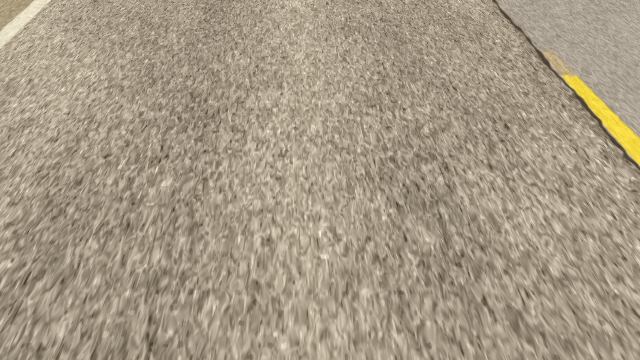
Write a Shadertoy shader that draws this texture.

```glsl
// Sunlit worn asphalt seen in perspective, with a pale lane line, a jagged seam
// and a yellow edge stripe. Grain is layered noise in road coordinates, which
// radiate from a vanishing point above the canvas; tone follows the wheel tracks.

#define VANISH vec2(0.815, 1.64)
#define GRAIN_FREQ vec2(155.0, 98.0)
#define GRAIN_CONTRAST 0.40
#define ASPHALT vec3(0.650, 0.600, 0.525)
#define SHOULDER vec3(0.675, 0.635, 0.575)
#define LANE_WHITE vec3(0.93, 0.90, 0.80)
#define STRIPE_YELLOW vec3(0.97, 0.86, 0.25)
#define STRIPE_WORN vec3(0.76, 0.67, 0.49)
#define SEAM_DARK vec3(0.25, 0.21, 0.16)

float hash(vec2 p) {
    vec3 q = fract(vec3(p.xyx) * 0.1031);
    q += dot(q, q.yzx + 33.33);
    return fract((q.x + q.y) * q.z);
}

float noise(vec2 p) {
    vec2 i = floor(p), f = fract(p);
    f = f * f * (3.0 - 2.0 * f);
    float low = mix(hash(i), hash(i + vec2(1, 0)), f.x);
    float high = mix(hash(i + vec2(0, 1)), hash(i + vec2(1, 1)), f.x);
    return mix(low, high, f.y);
}

float fbm(vec2 p) {
    float sum = 0.0, amp = 0.5;
    for (int i = 0; i < 4; i++) {
        sum += amp * noise(p);
        p = mat2(1.6, 1.2, -1.2, 1.6) * p + 7.3;
        amp *= 0.5;
    }
    return sum;
}

// Soft round patch of light or shade
float blob(vec2 p, vec2 center, vec2 size) {
    vec2 d = (p - center) / size;
    return exp(-dot(d, d));
}

// Stone chips, centred on zero, stretched along the direction of travel
float grain(vec2 road) {
    vec2 g = road * GRAIN_FREQ + 200.0;
    g += 1.3 * (vec2(noise(g * 0.6), noise(g * 0.6 + 51.0)) - 0.5);
    float chips = noise(g) - 0.5;
    float fine = noise(g * vec2(1.9, 1.5) + 31.0) - 0.5;
    float clumps = noise(g * 0.42 + 83.0) - 0.5;
    return 0.65 * chips + 0.45 * fine + 0.22 * clumps;
}

// Broad brightness of the carriageway
float roadTone(vec2 p, vec2 road) {
    float tone = 0.045 * exp(-pow((road.x - 0.03) / 0.10, 2.0));
    tone -= 0.035 * exp(-pow((road.x + 0.27) / 0.13, 2.0));
    tone -= 0.030 * exp(-pow((road.x - 0.34) / 0.16, 2.0));
    tone += 0.080 * blob(p, vec2(0.10, 0.84), vec2(0.20, 0.22));
    tone += 0.030 * blob(p, vec2(0.90, 0.95), vec2(0.30, 0.40));
    tone -= 0.035 * blob(p, vec2(0.05, 0.05), vec2(0.50, 0.35));
    tone += 0.10 * (fbm(road * vec2(9.0, 5.0) + 4.0) - 0.47);
    return tone;
}

void mainImage(out vec4 fragColor, in vec2 fragCoord) {
    vec2 p = fragCoord / iResolution.y;
    float aa = 1.2 / iResolution.y;
    float depth = 1.0 / (VANISH.y - p.y);
    vec2 road = vec2((p.x - VANISH.x) * depth, depth);
    float down = 1.0 - p.y;
    float chips = grain(road);
    float rough = noise(p * 75.0) - 0.5;

    // Carriageway
    float contrast = GRAIN_CONTRAST * mix(0.78, 1.0, smoothstep(0.0, 0.5, down));
    float tone = roadTone(p, road);
    vec3 color = ASPHALT + tone * vec3(1.0, 0.98, 0.88);
    color += chips * contrast * vec3(1.0, 0.99, 0.95);

    // Sparse glints and pits
    float speck = noise(road * GRAIN_FREQ * vec2(1.0, 0.8) + 417.0);
    color += 0.13 * smoothstep(0.78, 0.95, speck);
    color -= 0.14 * smoothstep(0.22, 0.06, speck);

    // Warm verge beyond the lane line
    float laneSide = (p.x - 0.120 + 1.08 * down) * 0.68;
    float verge = smoothstep(0.01, -0.01, laneSide);
    color = mix(color, vec3(0.68, 0.62, 0.50) + chips * 0.20, verge);

    // Lane line
    float laneHalf = 0.0155 + 0.025 * down;
    float lane = 1.0 - smoothstep(-aa, aa, abs(laneSide + 0.003 * rough) - laneHalf);
    color = mix(color, LANE_WHITE + chips * 0.12, lane * 0.93);

    // Smoother paving to the right of the seam
    float seamX = 1.370 + 0.862 * down;
    float wobble = 0.011 * (noise(vec2(down * 48.0, 3.0)) - 0.5) + 0.004 * rough;
    float seamSide = (p.x - seamX - wobble) * 0.757;
    vec3 paving = SHOULDER + chips * 0.20 + 0.06 * (fbm(p * 14.0) - 0.47);
    color = mix(color, paving, smoothstep(-aa, aa, seamSide));

    // Edge stripe: worn at its far end, solid yellow nearer
    float left = p.x - seamX - 0.008 - 0.003 * rough;
    float right = 1.391 + 1.0 * down + 0.004 * rough - p.x;
    float stripe = smoothstep(-aa, aa, min(left, right) * 0.73);
    float worn = smoothstep(0.125, 0.145, down + 0.02 * rough);
    float solid = smoothstep(0.205, 0.220, down + 0.015 * rough);
    color = mix(color, STRIPE_WORN + chips * 0.22, stripe * worn * 0.85);
    color = mix(color, STRIPE_YELLOW + chips * 0.12, stripe * solid * 0.96);

    // Broken dark seam with a dusty shadow beside it
    float seamHalf = 0.001 + 0.0055 * noise(vec2(down * 62.0, 19.0));
    float seam = 1.0 - smoothstep(-aa, aa, abs(seamSide) - seamHalf);
    color -= 0.07 * exp(-pow((seamSide + 0.008) / 0.014, 2.0));
    color = mix(color, SEAM_DARK, seam * 0.85);

    // Short hairline crack and small stains
    float hair = abs(p.x - 0.412 - 0.012 * (noise(vec2(p.y * 28.0, 8.0)) - 0.5));
    color -= 0.15 * exp(-pow(hair / 0.005, 2.0)) * smoothstep(0.17, 0.12, p.y);
    color -= 0.16 * blob(p, vec2(1.020, 0.510), vec2(0.012, 0.016));
    color -= 0.10 * blob(p, vec2(0.140, 0.432), vec2(0.018, 0.012));

    fragColor = vec4(clamp(color, 0.0, 1.0), 1.0);
}
```
